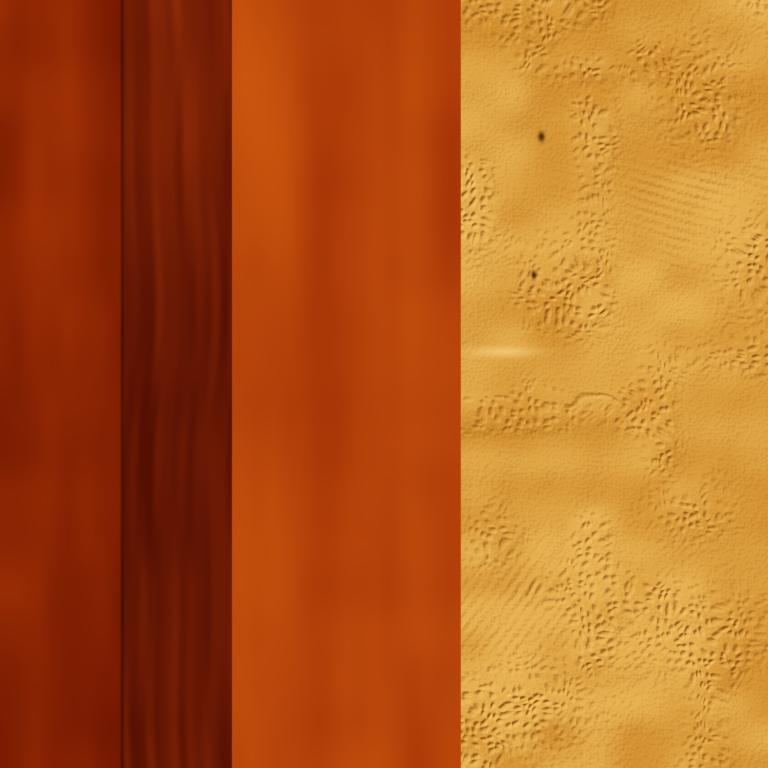
A three.js fragment shader for this background:

```glsl
// Three stained wooden panels beside a rough, sunlit ochre plaster wall.
varying vec2 vUv;

// Layout: right edges of the panels
const float SEAM_X = 0.159;
const float POST_X = 0.302;
const float WALL_X = 0.600;
const float EDGE_SOFT = 0.0012;

// Palette
const vec3 LEFT_DARK = vec3(0.45, 0.09, 0.005);
const vec3 LEFT_LIGHT = vec3(0.66, 0.21, 0.02);
const vec3 POST_DARK = vec3(0.32, 0.055, 0.005);
const vec3 POST_LIGHT = vec3(0.55, 0.16, 0.03);
const vec3 BOARD_DARK = vec3(0.61, 0.17, 0.015);
const vec3 BOARD_LIGHT = vec3(0.79, 0.33, 0.055);
const vec3 PLASTER_DEEP = vec3(0.83, 0.57, 0.19);
const vec3 PLASTER_PALE = vec3(0.90, 0.69, 0.31);
const vec3 PLASTER_SHADE = vec3(0.48, 0.22, 0.03);
const vec3 PLASTER_GLINT = vec3(0.97, 0.82, 0.50);

// Plaster relief
const float DENT_SCALE = 85.0;
const float GRAIN_SCALE = 210.0;
const float SCRATCH_FREQ = 540.0;
const float RELIEF = 0.95;
const vec2 LIGHT_STEP = vec2(-0.0017, 0.0021);

vec2 hash2(vec2 p) {
  vec3 q = fract(p.xyx * vec3(0.1031, 0.1030, 0.0973));
  q += dot(q, q.yzx + 33.33);
  return fract((q.xx + q.yz) * q.zy);
}

float valueNoise(vec2 p) {
  vec2 i = floor(p);
  vec2 f = fract(p);
  f = f * f * (3.0 - 2.0 * f);
  float low = mix(hash2(i).x, hash2(i + vec2(1.0, 0.0)).x, f.x);
  float high = mix(hash2(i + vec2(0.0, 1.0)).x, hash2(i + 1.0).x, f.x);
  return mix(low, high, f.y);
}

// Distance to the nearest scattered point
float cellular(vec2 p) {
  vec2 cell = floor(p);
  float nearest = 2.0;
  for (int y = -1; y <= 1; y++) {
    for (int x = -1; x <= 1; x++) {
      vec2 c = cell + vec2(float(x), float(y));
      nearest = min(nearest, length(c + hash2(c) - p));
    }
  }
  return nearest;
}

// Soft elliptical spot
float spot(vec2 p, vec2 centre, vec2 radius) {
  vec2 d = (p - centre) / radius;
  return exp(-dot(d, d));
}

// Blurred stains drawn out along and across the boards
float stain(vec2 p) {
  return 0.5 * valueNoise(p * vec2(22.0, 4.0)) + 0.3 * valueNoise(p * vec2(9.0, 17.0) + 7.0)
       + 0.2 * valueNoise(p * vec2(45.0, 9.0) + 19.0) - 0.5;
}

// Where the plaster is pitted
float roughness(vec2 p) {
  float r = 0.8 * smoothstep(0.58, 0.85, valueNoise(p * 13.0 + 4.0));
  r += spot(p, vec2(0.91, 0.88), vec2(0.05, 0.07)) + spot(p, vec2(0.99, 0.65), vec2(0.05, 0.06));
  r += spot(p, vec2(0.75, 0.59), vec2(0.04, 0.03)) + spot(p, vec2(0.86, 0.42), vec2(0.02, 0.04));
  r += spot(p, vec2(0.90, 0.33), vec2(0.05, 0.03)) + spot(p, vec2(0.64, 0.30), vec2(0.03, 0.04));
  r += spot(p, vec2(0.91, 0.18), vec2(0.10, 0.05)) + spot(p, vec2(0.68, 0.08), vec2(0.09, 0.06));
  r += spot(p, vec2(0.76, 0.91), vec2(0.05, 0.015)) + spot(p, vec2(0.61, 0.71), vec2(0.03, 0.04));
  return min(r, 1.0);
}

float plasterHeight(vec2 p) {
  vec2 warp = vec2(valueNoise(p * 40.0), valueNoise(p * 40.0 + 31.0)) - 0.5;
  float dents = smoothstep(0.08, 0.5, cellular((p + 0.014 * warp) * DENT_SCALE));
  float h = dents * (0.03 + 0.62 * roughness(p)) + 0.13 * cellular(p * GRAIN_SCALE);
  h += 0.5 * valueNoise(p * 28.0);
  // Trowel scratches
  float bend = 5.0 * valueNoise(p * 9.0);
  float fade = 0.17 * valueNoise(p * 25.0 + 11.0);
  h += fade * spot(p, vec2(0.89, 0.74), vec2(0.12, 0.07)) * sin(dot(p, vec2(0.25, 0.97)) * SCRATCH_FREQ + bend);
  h += fade * spot(p, vec2(0.67, 0.22), vec2(0.08, 0.07)) * sin(dot(p, vec2(0.8, -0.6)) * SCRATCH_FREQ + bend);
  // Arched crack
  vec2 arch = p + 0.012 * warp - vec2(0.77, 0.452);
  float ring = smoothstep(0.005, 0.0, abs(length(arch) - 0.036));
  return h - 0.45 * ring * smoothstep(0.008, 0.022, arch.y);
}

vec3 plaster(vec2 p) {
  float tone = 0.55 * valueNoise(p * 7.0 + 2.0) + 0.45 * valueNoise(p * vec2(18.0, 25.0));
  vec3 colour = mix(PLASTER_DEEP, PLASTER_PALE, smoothstep(0.05, 0.75, tone));
  float lit = RELIEF * (plasterHeight(p) - plasterHeight(p + LIGHT_STEP));
  colour = mix(colour, PLASTER_SHADE, clamp(-lit * 1.4, 0.0, 0.85));
  colour = mix(colour, PLASTER_GLINT, clamp(lit, 0.0, 0.6));
  // Pale ridge and two deep pits
  colour = mix(colour, PLASTER_GLINT, 0.7 * spot(p, vec2(0.655, 0.542), vec2(0.045, 0.007)));
  float pits = spot(p, vec2(0.705, 0.822), vec2(0.004, 0.006)) + spot(p, vec2(0.695, 0.642), vec2(0.003, 0.005));
  return mix(colour, PLASTER_SHADE * 0.6, min(pits, 1.0));
}

void main() {
  vec2 p = vUv;
  float blot = stain(p);
  // Left panel
  float leftTone = 0.43 + 0.8 * blot + 0.25 * spot(p, vec2(0.08, 0.76), vec2(0.07, 0.25))
    - 0.25 * spot(p, vec2(0.0, 0.52), vec2(0.05, 0.2)) - 0.25 * smoothstep(0.09, SEAM_X, p.x);
  vec3 colour = mix(LEFT_DARK, LEFT_LIGHT, clamp(leftTone, 0.0, 1.0));
  // Dark post with wavering vertical grain
  float sway = p.x + 0.006 * sin(p.y * 7.0) + 0.003 * sin(p.y * 17.0 + 1.0);
  float grain = valueNoise(vec2(sway * 95.0, p.y * 5.0)) - 0.5;
  float postTone = 0.42 + 0.5 * grain + 0.35 * blot + 0.4 * spot(p, vec2(0.25, 0.93), vec2(0.07, 0.24))
    - 0.2 * spot(p, vec2(0.23, 0.40), vec2(0.1, 0.15)) - 0.15 * smoothstep(0.27, POST_X, p.x);
  vec3 post = mix(POST_DARK, POST_LIGHT, clamp(postTone, 0.0, 1.0));
  colour = mix(colour, post, smoothstep(-EDGE_SOFT, EDGE_SOFT, p.x - SEAM_X));
  colour *= 1.0 - 0.3 * smoothstep(0.004, 0.0, abs(p.x - SEAM_X));
  // Orange board
  float boardTone = 0.60 + 0.45 * blot + 0.25 * spot(p, vec2(0.33, 0.9), vec2(0.08, 0.25))
    - 0.32 * spot(p, vec2(0.42, 0.5), vec2(0.03, 0.45)) - 0.35 * spot(p, vec2(0.585, 0.76), vec2(0.03, 0.16))
    + 0.12 * spot(p, vec2(0.33, 0.1), vec2(0.06, 0.3)) - 0.15 * spot(p, vec2(0.56, 0.38), vec2(0.04, 0.05));
  vec3 board = mix(BOARD_DARK, BOARD_LIGHT, clamp(boardTone, 0.0, 1.0));
  colour = mix(colour, board, smoothstep(-EDGE_SOFT, EDGE_SOFT, p.x - POST_X));
  // Plaster wall
  colour = mix(colour, plaster(p), smoothstep(-EDGE_SOFT, EDGE_SOFT, p.x - WALL_X));
  gl_FragColor = vec4(colour, 1.0);
}
```
